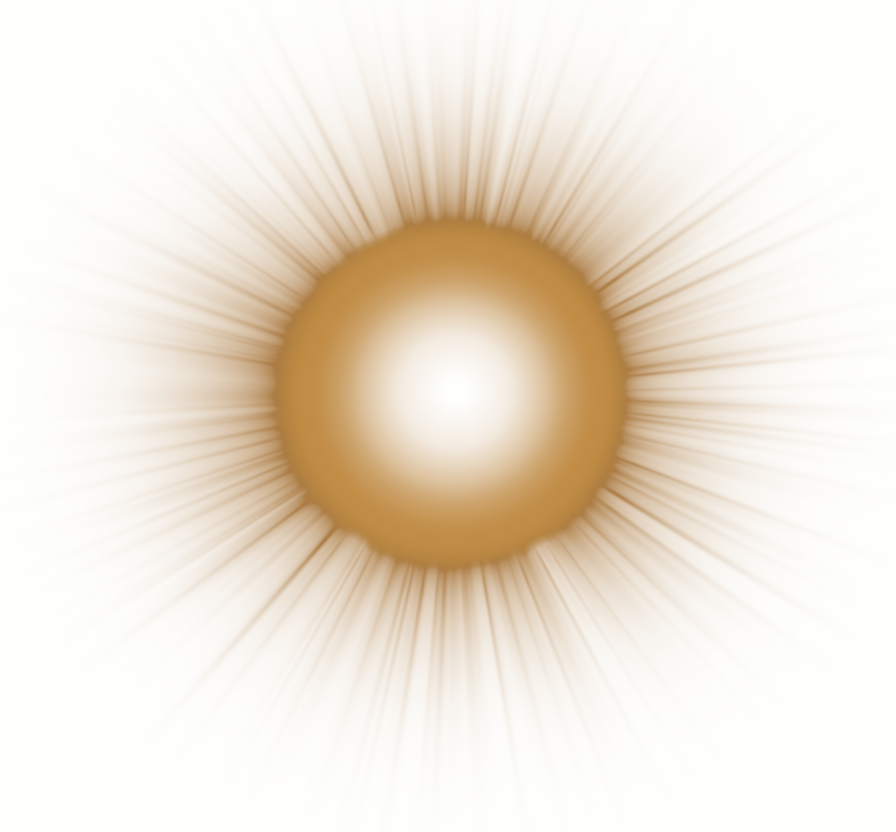
This background is drawn by a Shadertoy shader. Its source:

```glsl
// A glowing amber disc with a white heart, ringed by fine brown rays on white.
// Periodic noise around the angle sets the strength and reach of each ray;
// a radial gradient colours the disc, which is laid over the rays.

const float TAU = 6.2831853;
const float DISC_RADIUS = 0.207;
const vec3 PAPER = vec3(0.996, 0.996, 0.992);
const vec3 CREAM = vec3(0.945, 0.905, 0.855);
const vec3 TAN = vec3(0.820, 0.680, 0.490);
const vec3 AMBER = vec3(0.755, 0.548, 0.270);
const vec3 RIM = vec3(0.700, 0.510, 0.250);
const vec3 RAY_BROWN = vec3(0.660, 0.465, 0.235);

float hash(float n, float seed) {
    return fract(sin(n * 127.1 + seed * 311.7) * 4375.85);
}

// Smooth noise over one turn, with the given number of cells.
float ringNoise(float turn, float cells, float seed) {
    float x = fract(turn) * cells;
    float cell = floor(x);
    float blend = smoothstep(0.0, 1.0, fract(x));
    return mix(hash(mod(cell, cells), seed),
               hash(mod(cell + 1.0, cells), seed), blend);
}

// Soft bump around a direction, both given in degrees.
float sector(float degrees, float middle, float width) {
    float gap = mod(degrees - middle + 180.0, 360.0) - 180.0;
    return exp(-gap * gap / (width * width));
}

// Thin rays, one at a random place in each cell of the turn.
float thinRays(float turn, float cells, float seed, float width) {
    float x = fract(turn) * cells;
    float cell = floor(x);
    float middle = mix(0.25, 0.75, hash(cell, seed));
    float strength = hash(cell, seed + 5.0);
    float gap = (fract(x) - middle) / width;
    return strength * strength * exp(-gap * gap);
}

// Ray opacity at a turn and a distance from the centre.
float rayOpacity(float turn, float radius) {
    float degrees = turn * 360.0;
    float outside = max(radius - DISC_RADIUS, 0.0);

    float broad = ringNoise(turn, 26.0, 1.0);
    float medium = ringNoise(turn, 110.0, 2.0);
    float fine = ringNoise(turn, 230.0, 3.0);
    float streak = 0.32 * broad + 0.36 * medium + 0.32 * fine;

    // Pale openings between the denser bundles of rays.
    float pale = sector(degrees, 115.0, 8.0)
               + sector(degrees, 239.0, 8.0)
               + sector(degrees, 299.0, 9.0);
    float sideways = pow(abs(cos(turn * TAU)), 4.0);

    // Broad haze, densest close to the rim.
    float strength = mix(0.50, 0.98, streak) - 0.20 * pale;
    float reach = 0.058 + 0.046 * streak + 0.006 * sideways;
    float haze = strength * exp(-outside / reach);
    float shadow = 0.26 * (1.0 - 0.7 * pale) * exp(-outside * 75.0);

    // Thin rays stand out more strongly away from the rim.
    float spikes = thinRays(turn, 64.0, 11.0, 0.11)
                 + thinRays(turn, 97.0, 23.0, 0.14);
    float spikeFade = smoothstep(-0.01, 0.035, outside)
                    * exp(-outside * (8.2 - 2.0 * sideways));
    float fade = 1.0 - smoothstep(0.28, 0.58, radius);
    float total = haze * fade + shadow + 0.34 * spikes * spikeFade * sqrt(fade);
    return clamp(total, 0.0, 0.96);
}

// Radial colours from the white heart to the darker rim.
vec3 discColor(float radius) {
    vec3 color = mix(PAPER, CREAM, clamp((radius - 0.014) / 0.066, 0.0, 1.0));
    color = mix(color, TAN, smoothstep(0.060, 0.142, radius));
    color = mix(color, AMBER, smoothstep(0.108, 0.178, radius));
    return mix(color, RIM, smoothstep(0.180, 0.210, radius));
}

void mainImage(out vec4 fragColor, in vec2 fragCoord) {
    vec2 uv = fragCoord / iResolution.y;
    float aspect = iResolution.x / iResolution.y;
    vec2 offset = uv - vec2(0.505 * aspect, 0.526);
    float radius = length(offset);
    float turn = fract(atan(offset.y, offset.x) / TAU);

    // Rays over the paper.
    vec3 color = mix(PAPER, RAY_BROWN, rayOpacity(turn, radius));

    // Disc with a slightly frayed, soft rim.
    float fray = 0.005 * (ringNoise(turn, 110.0, 2.0) - 0.5);
    float disc = 1.0 - smoothstep(-0.008, 0.008, radius - DISC_RADIUS - fray);

    // The white heart sits a little above and right of the middle.
    float lean = 1.0 - clamp(radius / DISC_RADIUS, 0.0, 1.0);
    float glowRadius = length(offset - vec2(0.005, 0.005) * lean);
    color = mix(color, discColor(glowRadius), disc);

    fragColor = vec4(color, 1.0);
}
```
